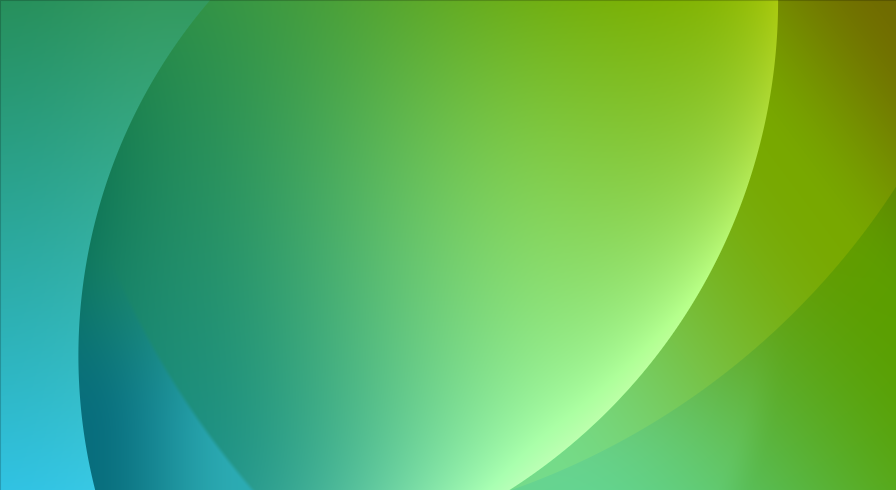
Reproduce this background procedurally as a Shadertoy shader.

```glsl
// Overlapping translucent discs in teal, green and olive. Each large arc is
// a circle distance; smooth gradients fill the regions between the arcs,
// with a bright rim and soft shadows that follow the distance to an edge.

// Depth inside a circle: positive within, negative outside
float depth(vec2 p, vec2 center, float radius) {
    return radius - length(p - center);
}

// Edge coverage, about one pixel wide
float cover(float d) {
    return clamp(0.5 + d * iResolution.y, 0.0, 1.0);
}

// Olive to mint veil on the right
vec3 veilColor(vec2 p) {
    float t = (p.x - 1.12) * 0.8 + p.y * 0.6;
    vec3 col = mix(vec3(0.46, 0.86, 0.54), vec3(0.47, 0.66, 0.0), smoothstep(0.0, 0.8, t));
    return mix(col, vec3(0.44, 0.42, 0.0), smoothstep(0.78, 1.17, t));
}

// Main lens: two horizontal ramps blended by height, then rim light and shade
vec3 lensColor(vec2 p, float leftDepth, float rightDepth) {
    vec3 top = mix(vec3(0.20, 0.58, 0.28), vec3(0.46, 0.67, 0.0), smoothstep(0.3, 1.4, p.x));
    vec3 bottom = mix(vec3(0.10, 0.57, 0.54), vec3(0.52, 0.91, 0.64), smoothstep(0.4, 1.15, p.x));
    vec3 col = mix(bottom, top, p.y);

    // Broad light through the middle
    vec2 q = (p - vec2(0.92, 0.62)) / vec2(0.42, 0.5);
    col += vec3(0.06, 0.07, 0.05) * exp(-dot(q, q));

    // Glow along the right rim, whitest low down
    float glow = exp(-max(rightDepth, 0.0) / 0.12);
    float low = exp(-pow((p.y - 0.36) / 0.32, 2.0));
    col += glow * mix(vec3(0.21, 0.12, 0.05), vec3(0.22, 0.18, 0.14), low);

    // Shade along the left rim
    float shade = exp(-max(leftDepth, 0.0) / 0.16);
    return col * (1.0 - shade * vec3(0.6, 0.19, 0.12) * smoothstep(1.15, 0.5, p.y));
}

void mainImage(out vec4 fragColor, in vec2 fragCoord) {
    vec2 p = fragCoord / iResolution.y;
    p.x *= 1.8286 * iResolution.y / iResolution.x;

    float leftDepth = depth(p, vec2(1.274, 0.274), 1.114);
    float rightDepth = depth(p, vec2(0.402, 1.0), 1.186);
    float veilDepth = depth(p, vec2(0.529, 1.46), 1.548);
    float sweepDepth = depth(p, vec2(1.831, 1.136), 1.738);

    // Right side: veil, darker sheet below it and a faint fold
    vec3 veil = veilColor(p);
    float nearVeil = exp(min(veilDepth, 0.0) / 0.2);
    vec3 sheet = veil * mix(vec3(0.72, 0.95, 1.0), vec3(0.81, 0.93, 0.95), nearVeil);
    float foldDepth = depth(p, vec2(0.55, 0.4), 1.04);
    float fold = smoothstep(-0.03, 0.05, foldDepth) * smoothstep(0.4, 0.05, p.y);
    sheet += fold * vec3(0.03, 0.03, 0.05);
    vec3 col = mix(sheet, veil, cover(veilDepth));

    // Main lens
    vec3 lens = lensColor(p, leftDepth, rightDepth);

    // Blue sweep in the lower left, fading upward
    vec3 sweep = mix(vec3(0.03, 0.43, 0.49), vec3(0.17, 0.67, 0.70), smoothstep(0.17, 0.5, p.x));
    float sweepMask = (1.0 - smoothstep(-0.006, 0.006, sweepDepth)) * smoothstep(0.5, 0.1, p.y);
    lens = mix(lens, sweep, sweepMask);
    col = mix(col, lens, cover(rightDepth));

    // Left background, teal above and cyan below
    vec3 back = mix(vec3(0.20, 0.77, 0.89), vec3(0.16, 0.57, 0.36), p.y);
    back += vec3(0.05, 0.04, 0.01) * (smoothstep(0.0, 0.35, p.x) - 0.2);
    col = mix(back, col, cover(leftDepth));

    // Thin dark border at the top and left
    float border = min(p.x, 1.0 - p.y);
    col *= 1.0 - 0.25 * smoothstep(0.0035, 0.0, border);

    fragColor = vec4(clamp(col, 0.0, 1.0), 1.0);
}
```
